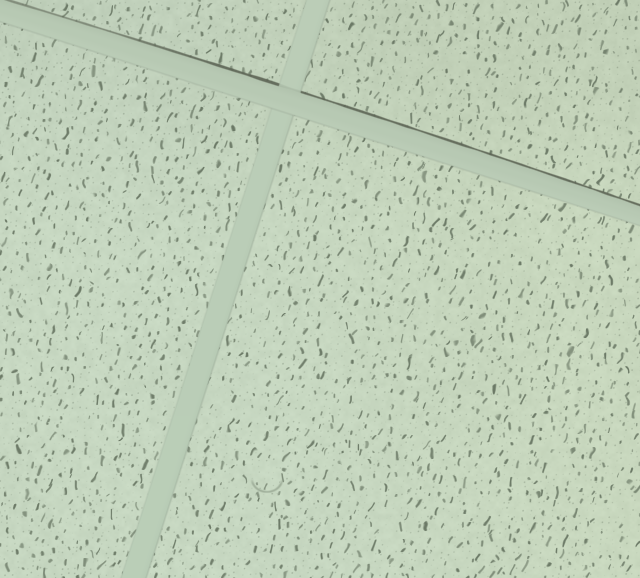
This texture is drawn by a Shadertoy shader. Its source:

```glsl
// Pitted acoustic ceiling tiles divided by two crossing metal rails.
#define TILE_COLOR vec3(0.782, 0.845, 0.752)
#define RAIL_COLOR vec3(0.718, 0.787, 0.702)
#define CROSS_COLOR vec3(0.732, 0.803, 0.717)
#define PIT_COLOR vec3(0.420, 0.475, 0.400)
#define SHADOW_COLOR vec3(0.360, 0.390, 0.330)
#define PIT_CELL vec2(0.0200, 0.0215)
#define PIT_RADIUS 0.0020
#define PIN_CELL 0.0125
#define WOBBLE 0.0060
#define SOFTNESS 0.0016

vec3 hash3(vec2 p) {
    vec3 h = fract(vec3(p.xyx) * vec3(0.1031, 0.1030, 0.0973));
    h += dot(h, h.yxz + 33.33);
    return fract((h.xxy + h.yzz) * h.zyx);
}

float noise(vec2 p) {
    vec2 i = floor(p), f = fract(p);
    f = f * f * (3.0 - 2.0 * f);
    float low = mix(hash3(i).x, hash3(i + vec2(1, 0)).x, f.x);
    float high = mix(hash3(i + vec2(0, 1)).x, hash3(i + vec2(1, 1)).x, f.x);
    return mix(low, high, f.y);
}

float capsule(vec2 p, vec2 halfAxis) {
    float t = clamp(dot(p, halfAxis) / dot(halfAxis, halfAxis), -1.0, 1.0);
    return length(p - halfAxis * t);
}

// Coverage of short worm-like pits, mostly upright and gathered in loose strings.
float wormPits(vec2 p, float soft) {
    vec2 bend = vec2(noise(p * 95.0), noise(p * 95.0 + 40.0)) - 0.5;
    p += WOBBLE * bend;
    vec2 cell = floor(p / PIT_CELL);
    float cover = 0.0;
    for (int y = -1; y <= 1; y++)
    for (int x = -1; x <= 1; x++) {
        vec2 id = cell + vec2(x, y);
        vec3 place = hash3(id + 100.0);
        vec3 form = hash3(id + 351.0);
        vec2 center = (id + 0.1 + 0.8 * place.xy) * PIT_CELL;
        float crowd = noise(id * vec2(0.75, 0.22) + 9.0);
        float present = step(place.z, 0.50 + 0.75 * crowd);
        float angle = 0.12 + 1.0 * (form.x - 0.5);
        float reach = 0.0010 + 0.0012 * form.x + 0.0065 * pow(form.y, 5.0);
        float radius = PIT_RADIUS * (0.65 + 0.5 * form.z);
        float d = capsule(p - center, reach * vec2(sin(angle), -cos(angle)));
        float strength = 0.6 + 0.4 * fract(form.z * 7.0);
        cover = max(cover, present * strength * smoothstep(radius + soft, radius - soft, d));
    }
    return cover;
}

// Coverage of pinholes, one at most in each cell.
float pinholes(vec2 p, float soft) {
    vec2 id = floor(p / PIN_CELL);
    vec3 h = hash3(id + 717.0);
    vec2 center = (id + 0.2 + 0.6 * h.xy) * PIN_CELL;
    float radius = 0.0004 + 0.0008 * h.z;
    return 0.45 * h.z * smoothstep(radius + soft, radius - soft, length(p - center));
}

// Shallow curved scratch in the lower tile.
float scratch(vec2 p, float soft) {
    vec2 d = (p - vec2(0.462, 0.829)) * vec2(0.85, 1.0);
    float ring = abs(length(d) - 0.022);
    return 0.4 * smoothstep(0.0018 + soft, 0.0, ring) * smoothstep(-0.004, 0.010, d.y);
}

vec3 tileSurface(vec2 p, float soft) {
    vec3 color = TILE_COLOR * mix(0.965, 1.0, smoothstep(0.0, 0.45, p.y));
    float warmth = smoothstep(0.15, 0.9, p.x - 0.3 * p.y);
    color += mix(vec3(-0.003, 0.0, 0.006), vec3(0.002, 0.0, -0.008), warmth);
    color += 0.014 * (noise(p * 6.0) - 0.5);
    color += 0.024 * (noise(p * 95.0) - 0.5);
    color += 0.014 * (noise(p * 230.0) - 0.5);
    vec2 leaned = p + vec2(0.10 * p.y, 0.0);
    float pits = max(wormPits(leaned, soft), pinholes(leaned, soft));
    pits = max(pits, scratch(p, soft));
    return mix(color, PIT_COLOR, pits);
}

void mainImage(out vec4 fragColor, in vec2 fragCoord) {
    // Height is one unit, with y running downwards.
    vec2 p = vec2(fragCoord.x, iResolution.y - fragCoord.y) / iResolution.y;
    float soft = max(SOFTNESS, 0.8 / iResolution.y);
    vec3 color = tileSurface(p, soft);

    // Rail running down the canvas, with a thin seam along its right edge.
    float crossLeft = p.x - (0.530 - 0.321 * p.y);
    float crossRight = (0.571 - 0.318 * p.y) - p.x;
    float crossMask = smoothstep(-soft, soft, min(crossLeft, crossRight));
    vec3 crossColor = CROSS_COLOR + vec3(-0.004, 0.004, 0.002) * p.y;
    crossColor -= 0.012 * smoothstep(0.012, 0.0, crossRight);
    color = mix(color, crossColor, crossMask);
    color *= 1.0 - 0.07 * smoothstep(2.0 * soft, 0.0, abs(crossRight));
    color *= 1.0 - 0.04 * smoothstep(2.0 * soft, 0.0, abs(crossLeft));

    // Dark gap above the wide rail, closed where the rails meet.
    float railTop = p.y - (-0.003 + 0.303 * p.x + 0.0191 * p.x * p.x);
    float railBottom = (0.0376 + 0.319 * p.x) - p.y;
    float joint = smoothstep(0.30, 0.47, p.x) * smoothstep(0.51, 0.48, p.x);
    float gapWidth = 0.0013 + 0.0008 * joint + 0.0010 * noise(vec2(p.x * 40.0, 3.0));
    float gap = smoothstep(gapWidth + soft, gapWidth - soft, abs(railTop + 0.001));
    gap *= (1.0 - 0.85 * crossMask) * (0.60 + 0.3 * smoothstep(0.1, 0.4, p.x));

    // Wide rail laid over the other one.
    float railMask = smoothstep(-soft, soft, min(railTop, railBottom));
    vec3 railColor = RAIL_COLOR - 0.020 * smoothstep(0.016, 0.0, railTop);
    railColor += 0.012 * smoothstep(0.020, 0.004, railBottom);
    color = mix(color, railColor, railMask);
    color *= 1.0 - 0.06 * smoothstep(2.0 * soft, 0.0, abs(railBottom));
    color = mix(color, SHADOW_COLOR, gap);
    fragColor = vec4(color, 1.0);
}
```
